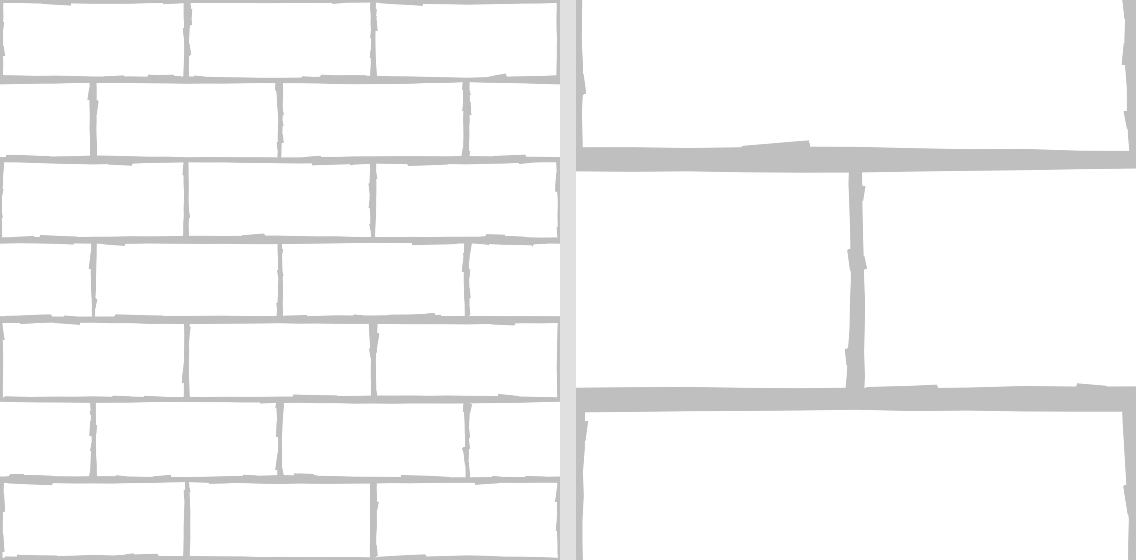
Left, the full canvas; right, a detail of the centre.
Reproduce this pattern procedurally as a three.js fragment shader.

```glsl
// Running-bond wall of white bricks with ragged, hand-brushed grey mortar joints.
varying vec2 vUv;

const float COLUMNS = 3.0;
const float ROWS = 7.0;
const vec3 BRICK = vec3(1.0);
const vec3 MORTAR = vec3(0.75);

float hash(vec2 p) {
  return fract(sin(dot(p, vec2(127.1, 311.7))) * 43758.5453);
}

// Straight ramps between random values, repeating after count steps.
float rampNoise(float t, float count, float seed) {
  float i = floor(t);
  float a = hash(vec2(mod(i, count), seed));
  float b = hash(vec2(mod(i + 1.0, count), seed));
  return mix(a, b, fract(t));
}

// A stroke with steep ends and a sloping top, present in some steps only.
float flake(float t, float count, float seed, float chance) {
  vec2 key = vec2(mod(floor(t), count), seed);
  float size = mix(0.2, 0.55, hash(key + 11.3));
  float start = mix(0.03, 0.97 - size, hash(key + 23.7));
  float u = (fract(t) - start) / size;
  float body = smoothstep(0.0, 0.03, u) * (1.0 - smoothstep(0.97, 1.0, u));
  float slope = hash(key + 37.1) < 0.5 ? u : 1.0 - u;
  return step(hash(key + 53.9), chance) * body * mix(0.2, 1.0, slope);
}

// Distance from the joint's centre line to one of its two ragged edges.
float edgeReach(float t, float count, float joint, float side, vec2 limits) {
  float seed = joint * 2.0 + side + 5.0;
  float shared = rampNoise(t, count, joint + 71.0);
  float own = rampNoise(t, count, seed);
  float reach = mix(limits.x, limits.y, mix(shared, own, 0.45));
  reach += 0.0009 * (rampNoise(t * 5.0, count * 5.0, seed + 131.0) - 0.5);
  reach += 0.0038 * flake(t, count, seed + 191.0, 0.4);
  reach += 0.0020 * flake(t * 2.0, count * 2.0, seed + 251.0, 0.25);
  return reach;
}

// Anti-aliased coverage of a joint at a signed offset from its centre.
float jointMask(float offset, float reach, float pixel) {
  return 1.0 - smoothstep(-0.5 * pixel, 0.5 * pixel, abs(offset) - reach);
}

// Bed joints run across the whole wall between the courses.
float bedJoint(vec2 p, float pixel) {
  float line = floor(p.y * ROWS + 0.5);
  float offset = p.y - line / ROWS;
  float reach = edgeReach(p.x * COLUMNS * 2.0, COLUMNS * 2.0,
                          mod(line, ROWS), step(0.0, offset),
                          vec2(0.0032, 0.0090));
  return jointMask(offset, reach, pixel);
}

// Head joints stand between neighbours, shifted half a brick every other row.
float headJoint(vec2 p, float pixel) {
  float row = floor(p.y * ROWS);
  float across = p.x * COLUMNS + 0.5 * mod(row, 2.0);
  float line = floor(across + 0.5);
  float offset = (across - line) / COLUMNS;
  float joint = 300.0 + row * COLUMNS + mod(line, COLUMNS);
  float reach = edgeReach(fract(p.y * ROWS) * 2.0, 3.0,
                          joint, step(0.0, offset), vec2(0.0015, 0.0088));
  return jointMask(offset, reach, pixel);
}

void main() {
  float pixel = max(fwidth(vUv.x), fwidth(vUv.y));
  float mortar = max(bedJoint(vUv, pixel), headJoint(vUv, pixel));
  gl_FragColor = vec4(mix(BRICK, MORTAR, mortar), 1.0);
}
```
